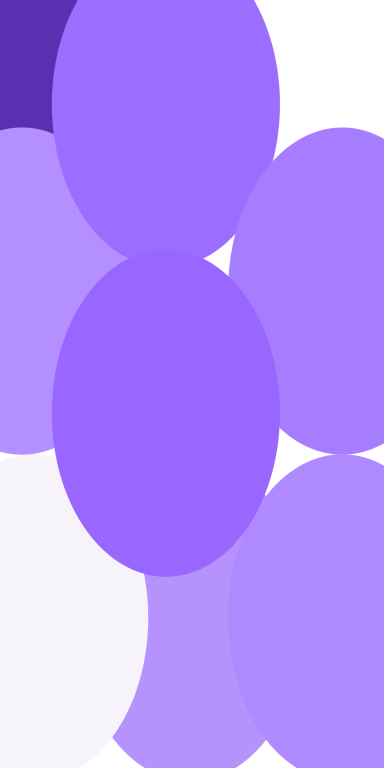
Write a WebGL 1 fragment shader that draws this background.

```glsl
precision highp float;
// Flat overlapping egg-like ellipses in violet tints on a white ground.
// All share one size; each is a smooth-edged distance function, and
// they are painted from back to front.

uniform vec2 u_resolution;

// Approximate signed distance to an axis-aligned ellipse
float ellipseDistance(vec2 p, vec2 radii) {
  float k = length(p / radii);
  float gradient = length(p / (radii * radii));
  return k * (k - 1.0) / max(gradient, 1e-4);
}

// Lay one ellipse of the shared size over the colour below it
vec3 paintEllipse(vec3 below, vec2 p, vec2 center, vec3 tint) {
  float pixel = 2.0 / u_resolution.y;
  float d = ellipseDistance(p - center, vec2(0.297, 0.426));
  return mix(below, tint, 1.0 - smoothstep(-0.7 * pixel, 0.7 * pixel, d));
}

void main() {
  // Canvas is 1 unit wide and 2 units tall
  vec2 p = gl_FragCoord.xy / u_resolution * vec2(1.0, 2.0);

  // Columns and rows on which the ellipses sit
  float left = 0.057, middle = 0.432, right = 0.891;
  float low = 0.391, high = 1.242, top = 1.729;

  vec3 color = vec3(1.0);

  // Bottom row: pale lilac, off-white, soft violet
  color = paintEllipse(color, p, vec2(0.495, low), vec3(0.714, 0.573, 0.99));
  color = paintEllipse(color, p, vec2(0.089, low), vec3(0.965, 0.957, 0.98));
  color = paintEllipse(color, p, vec2(right, low), vec3(0.686, 0.541, 1.0));

  // Upper left: deep violet corner behind a light one
  color = paintEllipse(color, p, vec2(left, top), vec3(0.353, 0.188, 0.69));
  color = paintEllipse(color, p, vec2(left, high), vec3(0.706, 0.561, 1.0));

  // Upper middle and right
  color = paintEllipse(color, p, vec2(middle, top), vec3(0.612, 0.431, 1.0));
  color = paintEllipse(color, p, vec2(right, high), vec3(0.655, 0.490, 1.0));

  // Strong violet ellipse in front of everything
  color = paintEllipse(color, p, vec2(middle, 0.924), vec3(0.60, 0.40, 1.0));

  gl_FragColor = vec4(color, 1.0);
}
```
